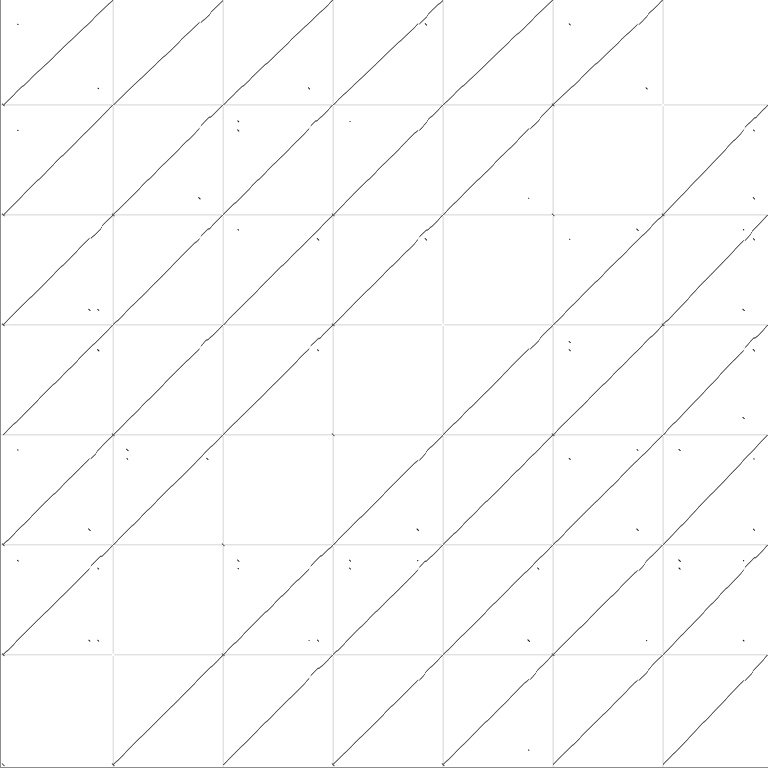
Write a Shadertoy shader that draws this pattern.

```glsl
// Seven by seven grid of slightly broken diagonals, empty along the rising diagonal, with sparse specks.
#define CELLS 7.0
#define PITCH 0.1432
#define ORIGIN 0.0042
#define GRID_WIDTH 0.0013
#define GRID_TONE 0.83
#define BORDER_TONE 0.55
#define STROKE_WIDTH 0.00088
#define INK 0.04
#define WOBBLE 0.0011
#define KINK 0.0018
#define SPECK_SIZE 0.0012
#define SITES vec3(0.14, 0.78, 0.86)

float hash(vec2 p) {
    vec3 q = fract(p.xyx * 0.1031);
    q += dot(q, q.yzx + 33.33);
    return fract((q.x + q.y) * q.z);
}

// Share of a pixel covered by a band of the given width at distance d.
float cover(float d, float width, float px) {
    float lo = max(d - 0.5 * px, -0.5 * width);
    float hi = min(d + 0.5 * px, 0.5 * width);
    return clamp((hi - lo) / px, 0.0, 1.0);
}

// Distance to a short falling dash centred on the origin.
float dashDistance(vec2 p, float halfSide) {
    float along = clamp(0.5 * (p.x - p.y), -halfSide, halfSide);
    return length(p - vec2(along, -along));
}

// Position of a disturbance along one row or column, in cell units.
float site(float index, int m) {
    return SITES[m] + 0.035 * (hash(vec2(index + 3.0, float(m) + 17.0)) - 0.5);
}

float smoothNoise(float x, float seed) {
    float i = floor(x);
    float f = smoothstep(0.3, 0.7, x - i);
    return mix(hash(vec2(i, seed)), hash(vec2(i + 1.0, seed)), f) - 0.5;
}

float gridLines(vec2 p, float px) {
    vec2 d = p - ORIGIN - PITCH * clamp(round((p - ORIGIN) / PITCH), 1.0, CELLS - 1.0);
    float lines = max(cover(d.x, GRID_WIDTH, px), cover(d.y, GRID_WIDTH, px));
    // Small opening at every crossing
    return lines * smoothstep(0.0008, 0.0022, max(abs(d.x), abs(d.y)));
}

float diagonal(vec2 local, vec2 cell, vec2 size, float px) {
    float t = local.x;
    float seed = cell.x * 11.0 + cell.y * 29.0;
    float start = site(cell.x, 1);
    float end = start + 0.05 + 0.06 * hash(vec2(seed, 5.0));
    float kinked = step(0.4, hash(cell + 41.0));

    // Shifted stretch with a break at its start
    float stretch = smoothstep(start, start + 0.015, t) * (1.0 - smoothstep(end, end + 0.02, t));
    float side = hash(cell + 67.0) < 0.5 ? -1.0 : 1.0;
    float shift = WOBBLE * smoothNoise(t * 14.0, seed) + side * KINK * kinked * stretch;
    float gap = kinked * (1.0 - smoothstep(0.003, 0.012, abs(t - start - 0.008)));

    // Corner to corner, also in the narrower last row and column
    float d = ((local.y - t) * size.x * size.y - shift * PITCH) / length(size);
    return cover(d, STROKE_WIDTH, px) * (1.0 - 0.75 * gap) * step(0.0, min(t, local.y));
}

float specks(vec2 local, vec2 cell, vec2 size, float px) {
    bool busy = cell.y == 1.0 || cell.y == 2.0 || cell.y == 4.0;
    float density = busy ? 0.32 : 0.1;
    float ink = 0.0;
    for (int m = 0; m < 3; m++) {
        for (int n = 0; n < 3; n++) {
            vec2 key = cell * 3.0 + vec2(m, n);
            if (m == n || hash(key + 101.0) > density) continue;
            vec2 q = (local - vec2(site(cell.x, m), site(cell.y, n))) * size;
            float halfSide = 0.001 * hash(key + 211.0);
            ink = max(ink, cover(dashDistance(q, halfSide), SPECK_SIZE, px));
        }
    }
    return ink;
}

// Dark ticks on some of the crossings
float junctionTicks(vec2 p, float px) {
    vec2 k = clamp(round((p - ORIGIN) / PITCH), 0.0, CELLS - 1.0);
    float present = step(0.5, hash(k + 307.0));
    float d = dashDistance(p - ORIGIN - PITCH * k, 0.0013);
    return present * cover(d, 0.0009, px);
}

void mainImage(out vec4 fragColor, in vec2 fragCoord) {
    vec2 p = fragCoord / iResolution.xy;
    float px = 1.0 / min(iResolution.x, iResolution.y);

    // The last row and column end at the canvas edge
    vec2 cell = clamp(floor((p - ORIGIN) / PITCH), 0.0, CELLS - 1.0);
    vec2 corner = ORIGIN + PITCH * cell;
    vec2 size = min(vec2(PITCH), 1.0 - corner);
    vec2 local = (p - corner) / size;

    // Pale grid and darker left and lower border
    float tone = mix(1.0, GRID_TONE, gridLines(p, px));
    float edge = min(p.x, p.y) - 0.5 * GRID_WIDTH;
    tone = mix(tone, BORDER_TONE, cover(edge, GRID_WIDTH, px));

    // Dark strokes and marks
    float ink = junctionTicks(p, px);
    if (cell.x != cell.y) {
        ink = max(ink, diagonal(local, cell, size, px));
        ink = max(ink, specks(local, cell, size, px));
    }
    fragColor = vec4(vec3(mix(tone, INK, ink)), 1.0);
}
```
